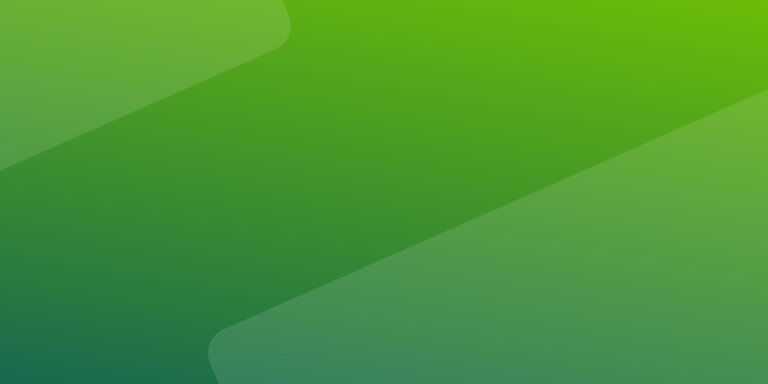
Reproduce this background procedurally as a Shadertoy shader.

```glsl
// A teal-to-lime linear gradient with two translucent, tilted panels.
// Each panel is a rounded quarter-plane distance field, blended as faint white.
// Coordinates are in canvas heights, with the origin at the lower left.

const vec3 TEAL = vec3(0.09, 0.41, 0.31);
const vec3 LIME = vec3(0.42, 0.74, 0.025);
const vec2 GRADIENT_RATE = vec2(0.13, 0.74);
const float PANEL_TILT = radians(23.8);
const float PANEL_RADIUS = 0.068;
const float PANEL_ALPHA = 0.115;

// Signed distance to a rounded corner; side is +1 to open right and down,
// -1 to open left and up.
float cornerDistance(vec2 p, vec2 corner, float tilt, float radius, float side) {
    vec2 along = vec2(cos(tilt), sin(tilt));
    vec2 across = vec2(-along.y, along.x);
    vec2 q = p - corner;
    vec2 d = side * vec2(-dot(q, along), dot(q, across)) + radius;
    return length(max(d, 0.0)) + min(max(d.x, d.y), 0.0) - radius;
}

// Antialiased coverage of a shape from its distance and the pixel size.
float coverage(float dist, float pixel) {
    return clamp(0.5 - dist / pixel, 0.0, 1.0);
}

void mainImage(out vec4 fragColor, in vec2 fragCoord) {
    float pixel = 1.0 / iResolution.y;
    vec2 p = fragCoord * pixel;

    // Background gradient
    float t = clamp(dot(p, GRADIENT_RATE), 0.0, 1.0);
    vec3 color = mix(TEAL, LIME, t);

    // Translucent panels
    float lower = cornerDistance(p, vec2(0.520, 0.115), PANEL_TILT, PANEL_RADIUS, 1.0);
    float upper = cornerDistance(p, vec2(0.779, 0.899), PANEL_TILT, PANEL_RADIUS, -1.0);
    float panels = max(coverage(lower, pixel), coverage(upper, pixel));
    color = mix(color, vec3(1.0), PANEL_ALPHA * panels);

    fragColor = vec4(color, 1.0);
}
```
